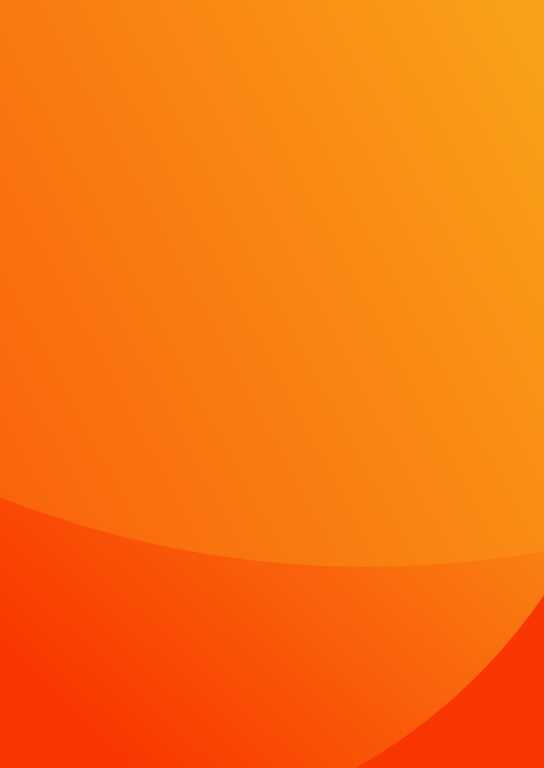
A WebGL 1 fragment shader for this background:

```glsl
precision highp float;
// Amber gradient sheet with two large curved edges opening onto deeper orange and red.

uniform vec2 u_resolution;

const float PAGE_ASPECT = 0.707;
const vec3 RED = vec3(0.978, 0.21, 0.0);
const vec3 AMBER = vec3(0.978, 0.64, 0.1);

// Red-to-amber ramp, heat 0..1
vec3 ramp(float heat) {
  return mix(RED, AMBER, clamp(heat, 0.0, 1.0));
}

// Linear heat field: base value plus slope along each axis
float heatAt(vec2 uv, float base, vec2 slope) {
  return base + dot(uv, slope);
}

// Antialiased coverage of a disc
float disc(vec2 p, vec2 center, float radius, float pixel) {
  float d = length(p - center) - radius;
  return 1.0 - smoothstep(-0.75 * pixel, 0.75 * pixel, d);
}

void main() {
  vec2 uv = gl_FragCoord.xy / u_resolution;
  vec2 p = uv * vec2(PAGE_ASPECT, 1.0);
  float pixel = 1.0 / u_resolution.y;

  // Flat corner, middle band and upper sheet
  vec3 corner = vec3(0.975, 0.21, 0.0);
  vec3 band = ramp(heatAt(uv, -0.116, vec2(0.558, 0.837)));
  vec3 sheet = ramp(heatAt(uv, 0.322, vec2(0.384, 0.29)));

  // Stack the layers from back to front
  vec3 color = mix(corner, band, disc(p, vec2(0.104, 0.635), 0.729, pixel));
  color = mix(color, sheet, disc(p, vec2(0.477, 1.564), 1.302, pixel));

  gl_FragColor = vec4(color, 1.0);
}
```
